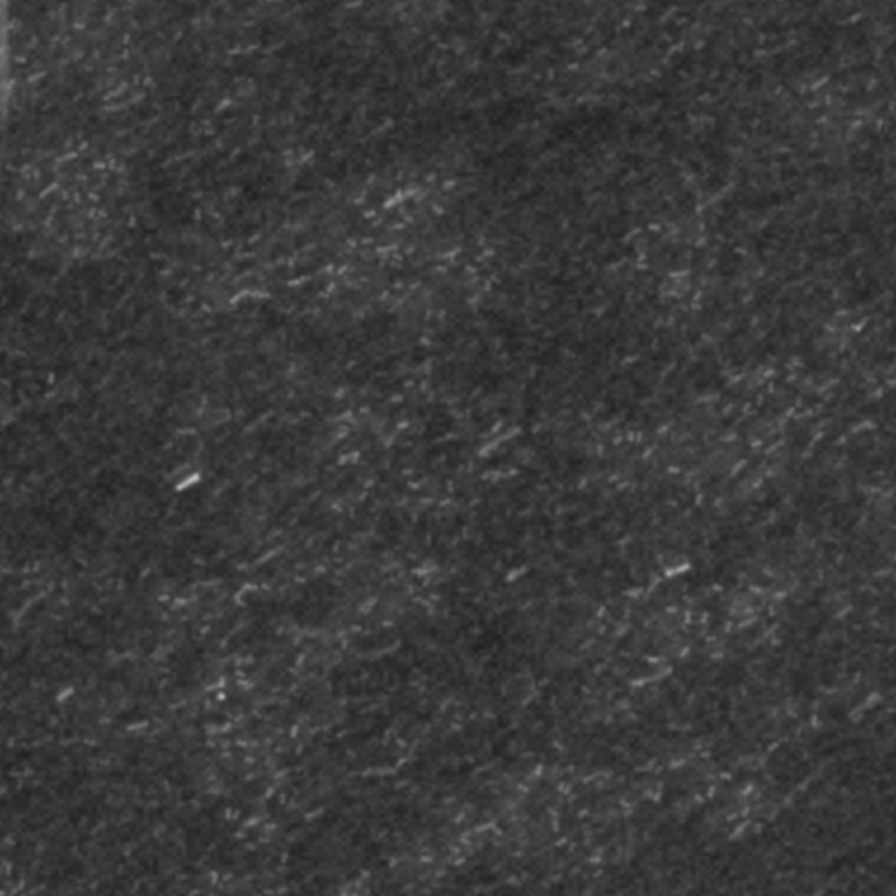
This texture is drawn by a three.js fragment shader. Its source:

```glsl
// Dark grey slate-like surface with fine grain and pale flecks slanting up to the right.
varying vec2 vUv;

const float SLANT = 0.52;
const vec3 TINT = vec3(1.0);

float hash(vec2 p) {
  vec3 q = fract(vec3(p.xyx) * 0.1031);
  q += dot(q, q.yzx + 33.33);
  return fract((q.x + q.y) * q.z);
}

vec2 rotate(vec2 p, float angle) {
  float c = cos(angle), s = sin(angle);
  return vec2(c * p.x + s * p.y, c * p.y - s * p.x);
}

float noise(vec2 p) {
  vec2 cell = floor(p), f = fract(p);
  f = f * f * (3.0 - 2.0 * f);
  float low = mix(hash(cell), hash(cell + vec2(1.0, 0.0)), f.x);
  float high = mix(hash(cell + vec2(0.0, 1.0)), hash(cell + vec2(1.0)), f.x);
  return mix(low, high, f.y);
}

float fbm(vec2 p) {
  float sum = 0.0, weight = 0.5;
  for (int i = 0; i < 4; i++) {
    sum += weight * noise(p);
    p = rotate(p, 0.7) * 2.03 + 17.0;
    weight *= 0.5;
  }
  return sum / 0.9375;
}

// Soft bent dashes, one per chosen cell; sizes are fractions of a cell.
float flecks(vec2 p, float cells, vec2 size, float spread, float bend, float density, float seed) {
  p = p * cells + seed;
  vec2 home = floor(p);
  float light = 0.0;
  for (int y = -1; y <= 1; y++) {
    for (int x = -1; x <= 1; x++) {
      vec2 cell = home + vec2(float(x), float(y));
      vec2 jitter = vec2(hash(cell + 11.3), hash(cell + 47.9)) - 0.5;
      float turn = hash(cell + 83.1) - 0.5;
      float vigor = hash(cell + 129.7);
      vec2 q = rotate(p - cell - 0.5 - 0.8 * jitter, SLANT + spread * turn);
      q.y += bend * turn * q.x * q.x;
      float halfLength = size.x * mix(0.4, 1.2, vigor);
      float d = length(vec2(max(abs(q.x) - halfLength, 0.0), q.y)) / size.y;
      float present = step(hash(cell + 211.5), density);
      light = max(light, present * mix(0.3, 1.0, vigor * vigor) * exp(-d * d));
    }
  }
  return light;
}

// Broad, faint shadow lying along a slanted line.
float shadowBand(vec2 p, vec2 center, float angle, vec2 size) {
  vec2 q = rotate(p - center, angle) / size;
  return exp(-dot(q, q));
}

void main() {
  vec2 p = vUv;
  vec2 slanted = rotate(p, SLANT);

  // Broad tone and the patches where flecks gather
  float cloud = fbm(slanted * vec2(4.0, 7.0) + 31.0);
  float patches = smoothstep(0.36, 0.72, fbm(slanted * vec2(9.0, 15.0) + 5.0));
  float shadow = shadowBand(p, vec2(0.55, 0.85), 0.25, vec2(0.2, 0.03));
  float tone = 0.198 + 0.05 * (cloud - 0.5) + 0.04 * patches * patches - 0.022 * shadow;

  // Fine grain, partly drawn out along the slant
  tone += 0.065 * (noise(p * 190.0 + 9.0) - 0.5);
  tone += 0.050 * (noise(p * 105.0 + 71.0) - 0.5);
  tone += 0.045 * (noise(slanted * vec2(60.0, 125.0) + 53.0) - 0.5);

  // Lumpy pale clots, specks, dashes and a few longer scratches
  float gather = mix(0.4, 1.0, patches) * (1.0 - 0.6 * shadow);
  float lumps = mix(0.45, 1.15, noise(p * 85.0 + 23.0));
  float clots = smoothstep(0.62, 0.98, noise(slanted * vec2(48.0, 78.0) + 13.0));
  tone += 0.07 * gather * lumps * clots;
  tone += 0.20 * gather * flecks(p, 62.0, vec2(0.17, 0.23), 2.4, 0.0, 0.50, 3.0);
  tone += 0.23 * gather * lumps * flecks(p, 31.0, vec2(0.24, 0.12), 0.8, 0.6, 0.36, 19.0);
  tone += 0.25 * gather * lumps * flecks(p, 13.0, vec2(0.25, 0.057), 0.5, 1.4, 0.20, 37.0);

  // Rare bright chips and dots
  tone += 0.65 * lumps * flecks(p, 6.0, vec2(0.06, 0.026), 0.3, 0.0, 0.06, 61.0);
  tone += 0.65 * flecks(p, 7.0, vec2(0.0, 0.029), 0.0, 0.0, 0.09, 97.0);

  // Pale worn rim at the upper left
  float rim = (1.0 - smoothstep(0.004, 0.015, p.x)) * smoothstep(0.80, 0.95, p.y);
  tone += 0.15 * rim;

  gl_FragColor = vec4(TINT * clamp(tone, 0.0, 1.0), 1.0);
}
```
